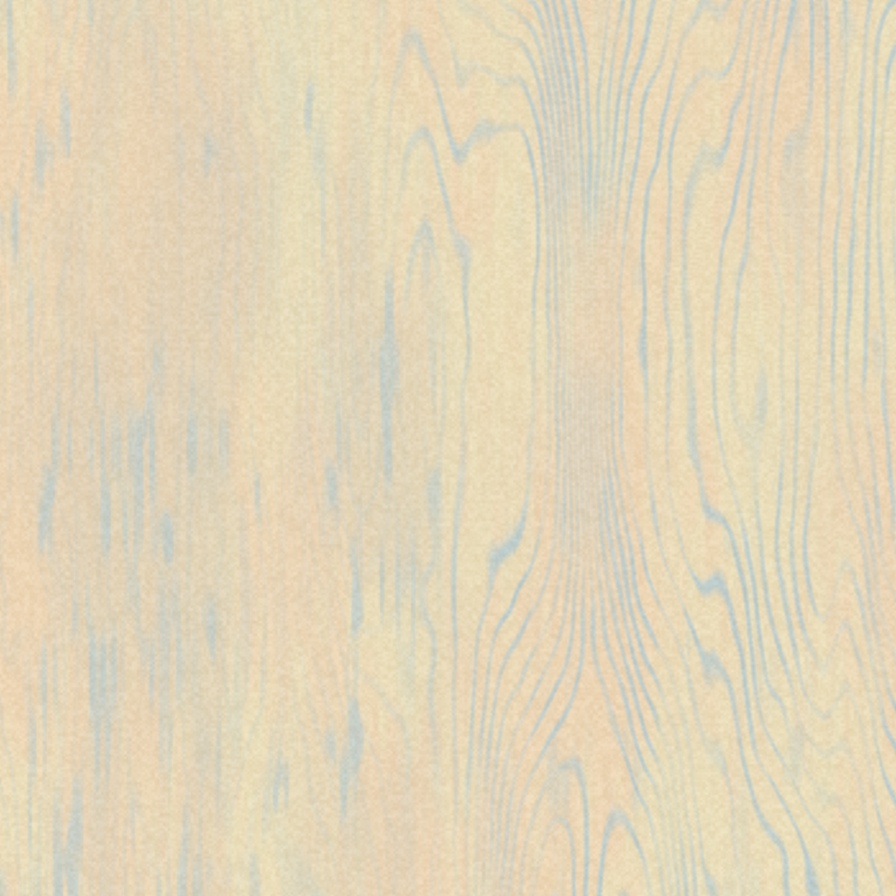
Reproduce this texture procedurally as a WebGL 1 fragment shader.

```glsl
precision highp float;
uniform vec2 u_resolution;

#define RING_DENSITY 46.0
#define RING_WARP 11.0
#define LINE_WIDTH 0.0052
#define LINE_STRENGTH 1.0
#define STREAK_STRENGTH 0.8
#define SPECKLE 0.046
#define PEACH vec3(0.928, 0.836, 0.706)
#define CREAM vec3(0.918, 0.870, 0.728)
#define TAN vec3(0.868, 0.812, 0.712)
#define BLUE_GREY vec3(0.735, 0.798, 0.798)

float hash(vec2 p) {
  return fract(sin(dot(p, vec2(127.1, 311.7))) * 43758.5453);
}

// Smooth value noise from 0 to 1
float noise(vec2 p) {
  vec2 cell = floor(p);
  vec2 f = fract(p);
  f = f * f * f * (f * (f * 6.0 - 15.0) + 10.0);
  float low = mix(hash(cell), hash(cell + vec2(1.0, 0.0)), f.x);
  float high = mix(hash(cell + vec2(0.0, 1.0)), hash(cell + 1.0), f.x);
  return mix(low, high, f.y);
}

float fbm(vec2 p) {
  float sum = 0.0;
  float weight = 0.5;
  for (int i = 0; i < 3; i++) {
    sum += weight * noise(p);
    p = p * 2.03 + 17.3;
    weight *= 0.5;
  }
  return sum / 0.875;
}

// Growth ring height, whose contours bend into long narrow arches
float rings(vec2 p) {
  float bend = noise(p * vec2(9.0, 1.3) + vec2(4.6, 14.2));
  float ripple = noise(p * vec2(22.0, 3.4) + 31.0);
  float tremor = noise(p * vec2(48.0, 18.0) + 57.0);
  return p.x * RING_DENSITY + bend * RING_WARP + ripple * 2.4 + tremor * 0.35;
}

// Ring lines of nearly even width, thicker at the arch tips, often broken
float ringLines(vec2 p) {
  float e = 0.001;
  float h = rings(p);
  float slope = length(vec2(rings(p + vec2(e, 0.0)) - h,
                            rings(p + vec2(0.0, e)) - h)) / e;
  float offset = abs(fract(h) - 0.5) / max(slope, 42.0);
  float width = LINE_WIDTH * mix(0.75, 1.15, noise(p * vec2(50.0, 14.0)));
  float line = 1.0 - smoothstep(0.0, width, offset);
  float vary = smoothstep(0.25, 0.75, fbm(p * vec2(28.0, 6.0) + 9.0));
  float crowding = smoothstep(100.0, 180.0, slope);
  return line * mix(0.25, 1.0, vary) * (1.0 - 0.6 * crowding);
}

// Fine upright pores gathered in loose bands
float streaks(vec2 p) {
  float wander = 0.012 * noise(p * vec2(4.0, 3.0) + 3.0);
  vec2 q = vec2(p.x + wander, p.y);
  float fine = noise(q * vec2(170.0, 12.0) + 21.0);
  float broad = noise(q * vec2(75.0, 8.0) + 43.0);
  float band = smoothstep(0.4, 0.72, fbm(q * vec2(9.0, 2.2) + 71.0));
  float pores = smoothstep(0.44, 0.95, 0.6 * fine + 0.4 * broad);
  return pores * mix(0.25, 1.0, band);
}

void main() {
  vec2 p = gl_FragCoord.xy / u_resolution;

  // Soft grain on the left turns into clear rings on the right
  float edge = p.x + 0.06 * (noise(p * vec2(3.0, 4.0)) - 0.5);
  float clear = smoothstep(0.43, 0.55, edge);

  // Cloudy ground stretched along the wood
  float cloud = fbm(p * vec2(9.0, 2.6) + 12.0);
  float fibre = noise(p * vec2(110.0, 16.0) + 5.0);
  float tone = smoothstep(0.28, 0.76, cloud + 0.35 * (fibre - 0.5));
  vec3 color = mix(PEACH, CREAM, tone);
  float shade = smoothstep(0.48, 0.78, fbm(p * vec2(9.0, 2.2) + 83.0));
  color = mix(color, TAN, shade * mix(0.65, 0.15, clear));

  // Blue grey grain, with a few narrow veins
  float pores = streaks(p) * STREAK_STRENGTH * mix(1.0, 0.25, clear);
  float lines = ringLines(p) * LINE_STRENGTH * mix(0.25, 1.0, clear);
  float vein = smoothstep(0.69, 0.88, fbm(p * vec2(38.0, 7.0) + 37.0));
  vein *= mix(0.75, 0.4, clear);
  color = mix(color, BLUE_GREY, max(max(lines, pores), vein));

  // Faint speckle
  float speckle = noise(p * 200.0) + noise(p * 350.0 + 8.0) - 1.0;
  color += SPECKLE * speckle * vec3(0.6, 0.75, 1.0);
  gl_FragColor = vec4(color, 1.0);
}
```
